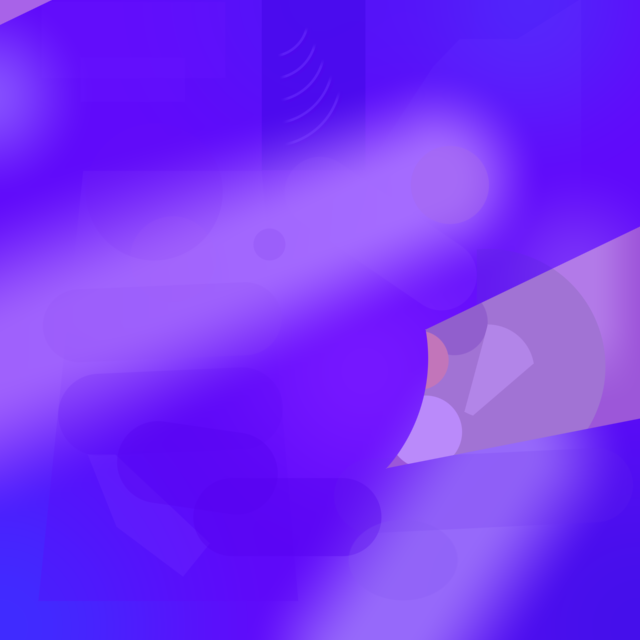
Write a Shadertoy shader that draws this background.

```glsl
// Violet backdrop with soft diagonal glows, faint overlapping shapes and a pale curved wedge.

// Antialiased coverage of a signed distance
float fill(float d) {
    float e = 0.9 / iResolution.y;
    return smoothstep(e, -e, d);
}

float disc(vec2 p, vec2 c, float r) { return length(p - c) - r; }

float box(vec2 p, vec2 lo, vec2 hi) {
    vec2 d = abs(p - 0.5 * (lo + hi)) - 0.5 * (hi - lo);
    return max(d.x, d.y);
}

float capsule(vec2 p, vec2 a, vec2 b, float r) {
    vec2 v = p - a, e = b - a;
    return length(v - e * clamp(dot(v, e) / dot(e, e), 0.0, 1.0)) - r;
}

// Distance to the line a-b, negative on its left
float side(vec2 p, vec2 a, vec2 b) {
    vec2 e = normalize(b - a), v = p - a;
    return e.y * v.x - e.x * v.y;
}

float halo(vec2 p, vec2 c, float r) { return smoothstep(r, 0.0, length(p - c)); }

void tint(inout vec3 col, vec3 paint, float amount) { col = mix(col, paint, amount); }

void mainImage(out vec4 fragColor, in vec2 fragCoord) {
    vec2 p = fragCoord / iResolution.xy;
    vec3 deep = vec3(0.33, 0.0, 0.93);
    vec3 lilac = vec3(0.65, 0.43, 1.0);

    // Base colour drift
    vec3 col = vec3(0.375, 0.04, 0.98);
    tint(col, vec3(0.25, 0.17, 1.0), halo(p, vec2(0.0, 0.02), 0.46));
    tint(col, vec3(0.32, 0.14, 0.98), halo(p, vec2(0.82, 1.0), 0.3));
    tint(col, vec3(0.27, 0.06, 0.92), halo(p, vec2(1.0, 0.02), 0.5));
    tint(col, vec3(0.46, 0.09, 1.0), halo(p, vec2(0.57, 0.42), 0.32));
    tint(col, vec3(0.31, 0.09, 0.97), 0.7 * halo(p, vec2(0.5, 1.0), 0.35));

    // Faint upper panels
    float slope = max(side(p, vec2(0.677, 0.896), vec2(0.586, 0.757)),
                      side(p, vec2(0.749, 0.971), vec2(0.677, 0.896)));
    slope = max(slope, side(p, vec2(0.82, 1.0), vec2(0.749, 0.971)));
    slope = max(slope, max(p.x - 0.908, p.y - 0.942 - max(p.x - 0.908, -0.1) * 0.63 - 0.06));
    tint(col, vec3(0.40, 0.19, 1.0), 0.22 * fill(slope) * smoothstep(0.65, 0.95, p.y));
    tint(col, vec3(0.41, 0.08, 1.0), 0.25 * fill(box(p, vec2(0.065, 0.878), vec2(0.352, 0.997))));
    tint(col, vec3(0.40, 0.08, 1.0), 0.3 * fill(box(p, vec2(0.126, 0.841), vec2(0.289, 0.91))));
    tint(col, vec3(0.27, 0.03, 0.91), 0.65 * fill(box(p, vec2(0.409, 0.734), vec2(0.571, 1.01))));

    // Curved ribs on the dark upright panel
    for (int i = 0; i < 5; i++) {
        float k = float(i), r = 0.058 + 0.013 * k;
        vec2 v = p - vec2(0.423, 0.912 - 0.035 * k + r);
        float a = atan(v.y, v.x);
        float span = smoothstep(-1.4, -1.2, a) * smoothstep(-0.2, -0.4, a);
        tint(col, vec3(0.42, 0.18, 1.0), 0.55 * span * fill(abs(length(v) - r) - 0.002));
        tint(col, deep, 0.3 * span * fill(abs(length(v) - r - 0.005) - 0.002));
    }

    // Large soft glows
    float band = capsule(p, vec2(-0.05, 0.42), vec2(0.68, 0.72), 0.0);
    float reach = mix(0.245, 0.175, smoothstep(0.0, 0.7, p.x));
    tint(col, mix(vec3(0.63, 0.39, 0.99), lilac, min(p.x * 1.6, 1.0)), 0.97 * smoothstep(reach, 0.03, band));
    float lower = capsule(p, vec2(0.58, -0.03), vec2(0.79, 0.29), 0.0);
    tint(col, vec3(0.60, 0.43, 0.98), 0.95 * smoothstep(0.2, 0.03, lower));
    tint(col, vec3(0.54, 0.34, 1.0), 0.9 * halo(p, vec2(-0.02, 0.85), 0.17));
    tint(col, vec3(0.58, 0.35, 0.97), 0.5 * halo(p, vec2(0.90, 0.57), 0.18));

    // Tall tapered panel and the chevron below it
    float taper = max(side(p, vec2(0.13, 0.733), vec2(0.06, 0.061)),
                      side(p, vec2(0.466, 0.061), vec2(0.409, 0.733)));
    taper = max(taper, max(0.061 - p.y, p.y - 0.733));
    tint(col, vec3(0.36, 0.02, 0.97), 0.3 * fill(taper) * smoothstep(0.5, 0.15, p.y));
    tint(col, lilac, 0.08 * fill(taper) * smoothstep(0.55, 0.72, p.y));
    float chevron = max(side(p, vec2(0.137, 0.29), vec2(0.182, 0.177)),
                        side(p, vec2(0.182, 0.177), vec2(0.286, 0.099)));
    chevron = max(chevron, max(side(p, vec2(0.286, 0.099), vec2(0.328, 0.151)),
                               side(p, vec2(0.328, 0.151), vec2(0.18, 0.29))));
    tint(col, vec3(0.44, 0.18, 1.0), 0.3 * fill(max(chevron, p.y - 0.29)));

    // Faint rounded shapes
    tint(col, vec3(0.43, 0.08, 0.92), 0.08 * fill(disc(p, vec2(0.241, 0.70), 0.107)));
    tint(col, vec3(0.66, 0.38, 0.96), 0.12 * fill(disc(p, vec2(0.27, 0.595), 0.067)));
    tint(col, vec3(0.55, 0.28, 0.95), 0.15 * fill(capsule(p, vec2(0.124, 0.491), vec2(0.383, 0.502), 0.057)));
    tint(col, deep, 0.13 * fill(capsule(p, vec2(0.155, 0.352), vec2(0.378, 0.362), 0.064)));
    tint(col, deep, 0.35 * fill(capsule(p, vec2(0.247, 0.278), vec2(0.37, 0.26), 0.064)));
    tint(col, deep, 0.4 * fill(capsule(p, vec2(0.363, 0.192), vec2(0.535, 0.192), 0.061)));
    tint(col, lilac, 0.1 * fill(capsule(p, vec2(0.50, 0.70), vec2(0.69, 0.57), 0.055)));
    tint(col, vec3(0.57, 0.32, 0.96), 0.4 * fill(disc(p, vec2(0.421, 0.618), 0.025)));
    tint(col, vec3(0.65, 0.41, 0.92), 0.45 * fill(disc(p, vec2(0.703, 0.711), 0.061)));
    tint(col, vec3(0.40, 0.16, 0.92), 0.15 * fill(capsule(p, vec2(0.58, 0.225), vec2(0.931, 0.242), 0.058)));
    float oval = length((p - vec2(0.63, 0.125)) * vec2(0.74, 1.0)) - 0.063;
    tint(col, vec3(0.52, 0.34, 0.95), 0.25 * fill(oval));

    // Pale wedge bounded by two straight edges and an arc
    float wedge = max(-side(p, vec2(0.667, 0.486), vec2(1.0, 0.646)),
                      side(p, vec2(0.602, 0.268), vec2(1.0, 0.346)));
    wedge = max(max(wedge, 0.55 - p.x), -disc(p, vec2(0.41, 0.44), 0.259));
    float wheel = disc(p, vec2(0.762, 0.427), 0.184);
    float shade = max(wheel, max(0.745 - p.x, 0.486 - p.y));
    tint(col, vec3(0.38, 0.15, 0.89), 0.4 * fill(shade));
    vec3 pale = mix(vec3(0.70, 0.48, 0.91), vec3(0.61, 0.32, 0.85), smoothstep(0.92, 1.02, p.x));
    tint(pale, vec3(0.61, 0.34, 0.85), smoothstep(0.5, 0.36, p.y));
    tint(pale, vec3(0.63, 0.45, 0.83), fill(wheel));
    tint(pale, vec3(0.56, 0.36, 0.80), 0.85 * fill(disc(p, vec2(0.71, 0.497), 0.052)));
    float petal = max(disc(p, vec2(0.762, 0.42), 0.073), -side(p, vec2(0.722, 0.343), vec2(0.762, 0.492)));
    petal = max(petal, side(p, vec2(0.729, 0.342), vec2(0.835, 0.433)));
    tint(pale, vec3(0.70, 0.52, 0.91), fill(petal));
    tint(pale, vec3(0.76, 0.46, 0.73), fill(disc(p, vec2(0.655, 0.437), 0.046)));
    tint(pale, vec3(0.73, 0.54, 0.98), fill(disc(p, vec2(0.665, 0.325), 0.057)));
    tint(col, pale, fill(wedge));

    // Rosy upper left corner
    tint(col, vec3(0.66, 0.39, 0.91), fill(side(p, vec2(0.0, 0.961), vec2(0.081, 1.0))));
    fragColor = vec4(col, 1.0);
}
```
